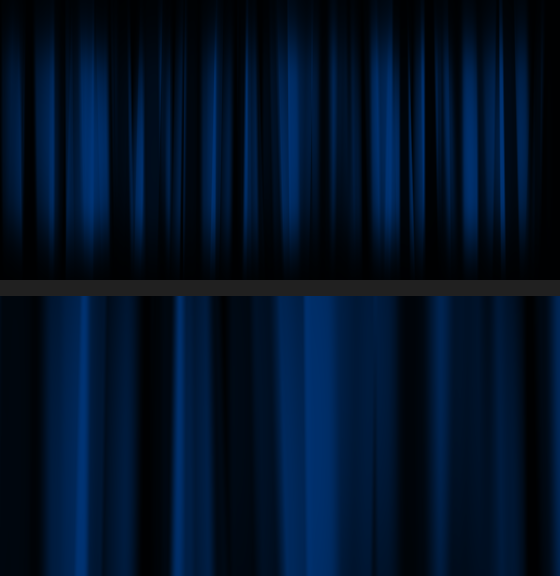
Top: the whole. Bottom: its middle third, enlarged.
A Shadertoy shader for this background:

```glsl
vec4 hash4(float n) {
    vec4 p = fract(n * vec4(0.1031, 0.1030, 0.0973, 0.1099));
    p += dot(p, p.wzxy + 33.33);
    return fract((p.xxyz + p.yzzw) * p.zywx);
}

// Vertical band around x = 0: 1 inside halfWidth, 0 outside
float band(float x, float halfWidth, float softness) {
    return 1.0 - smoothstep(halfWidth - softness, halfWidth + softness, abs(x));
}

// One lit pleat: flat body with a gradient across and a thin rim on one edge
float pleat(vec2 p, float id, float slot) {
    vec4 shape = hash4(id + 11.0);
    vec4 glow = hash4(id + 211.0);
    float rise = p.y - 0.5;
    float halfWidth = mix(0.012, 0.052, shape.y * shape.y) * (1.0 + 0.7 * (shape.w - 0.4) * rise);
    float x = p.x - slot - (shape.z - 0.5) * 0.045 * rise;
    float side = glow.w < 0.5 ? -1.0 : 1.0;
    float across = x * side / halfWidth;

    float body = band(x, halfWidth, mix(0.003, 0.014, shape.x * shape.x));
    body *= mix(0.35, 1.0, smoothstep(-1.0, 1.0, across));
    float rim = band(x * side - halfWidth + 0.004, 0.002, 0.003) * step(0.55, glow.z);

    float fade = (p.y - mix(0.34, 0.62, glow.x)) / mix(0.28, 0.52, glow.y);
    return (body * mix(0.12, 0.65, glow.z) + 0.12 * rim) * exp(-fade * fade);
}

// Fraction of light left by one dark fold
float fold(vec2 p, float id, float slot) {
    vec4 shape = hash4(id + 503.0);
    float rise = p.y - 0.5;
    float halfWidth = mix(0.009, 0.034, shape.y) * (1.0 - 0.5 * (shape.w - 0.3) * rise);
    float x = p.x - slot - (shape.z - 0.5) * 0.04 * rise;
    return 1.0 - mix(0.55, 0.97, shape.w) * band(x, halfWidth, mix(0.004, 0.012, shape.x));
}

void mainImage(out vec4 fragColor, in vec2 fragCoord) {
    // Canvas is two units wide and one unit high
    vec2 p = fragCoord / iResolution.xy * vec2(2.0, 1.0);

    float light = 0.0;
    for (float i = 0.0; i < 64.0; i++) {
        float slot = (i + hash4(i + 77.0).x * 1.6 - 0.3) / 32.0;
        light += pleat(p, i, slot);
    }

    float shade = 1.0;
    for (float i = 0.0; i < 15.0; i++) {
        float slot = (i + hash4(i + 331.0).y) / 7.5;
        shade *= fold(p, i, slot);
    }

    // Compress overlaps, then darken the borders
    float blue = 0.48 * (1.0 - exp(-2.2 * light)) * shade;
    blue *= smoothstep(-0.06, 0.14, p.x) * (1.0 - smoothstep(1.86, 1.98, p.x));
    blue *= smoothstep(-0.08, 0.3, p.y) * (1.0 - 0.65 * smoothstep(0.7, 1.02, p.y));

    fragColor = vec4(vec3(0.0, 0.004, 0.008) + blue * vec3(0.0, 0.44, 1.0), 1.0);
}
```
